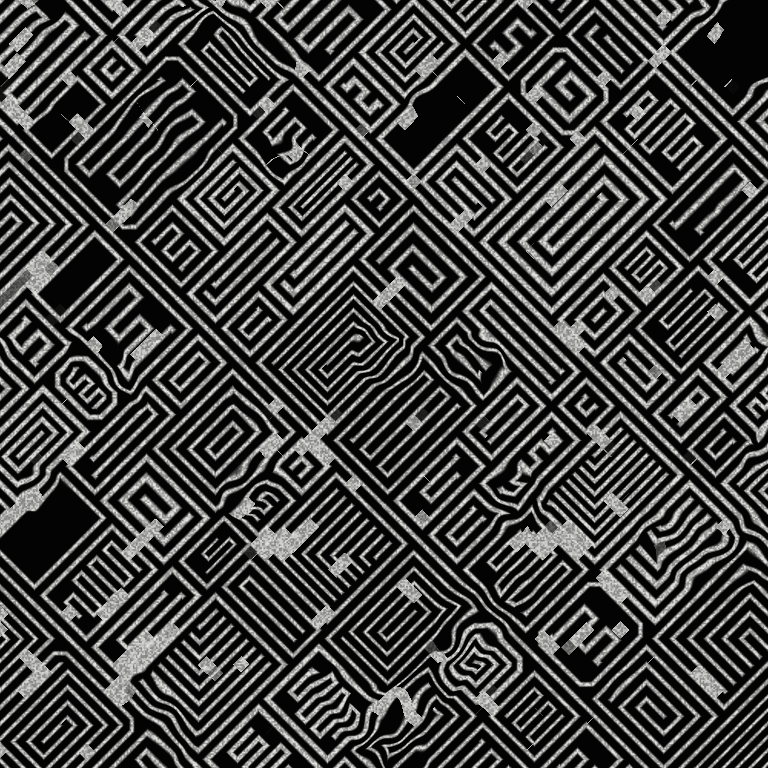
Give the GLSL for this pattern, as a WebGL 1 fragment shader.

```glsl
precision highp float;
// Diagonal labyrinth of pale grainy lines on black. The rotated plane is cut into
// strips and random rectangles; each holds a meander, spiral, nested U or rings.
// Local warping adds kinks, and noise fills some corridors with grey.
uniform vec2 u_resolution;

#define PITCHES 63.0
#define STRIP_SIZE 24.0
#define BLOCK_SIZE 21.0
#define EDGE_JITTER 8.0
#define LINE_HALF 0.178
#define SOFTNESS 0.115
#define KINK 1.5
#define VOID_SHARE 0.09
#define FILL_LEVEL 0.85
#define GRAIN_SCALE 500.0
#define INK vec3(0.89, 0.89, 0.88)
#define GROUND vec3(0.012)

float hash(vec2 p) {
  vec3 h = fract(p.xyx * 0.1031);
  h += dot(h, h.yzx + 33.33);
  return fract((h.x + h.y) * h.z);
}

float noise(vec2 p) {
  vec2 i = floor(p), f = fract(p);
  f *= f * (3.0 - 2.0 * f);
  return mix(mix(hash(i), hash(i + vec2(1, 0)), f.x),
             mix(hash(i + vec2(0, 1)), hash(i + 1.0), f.x), f.y);
}

// Jittered whole-number interval that contains x.
float edge(float i, float size, float seed) {
  return i * size + floor(EDGE_JITTER * hash(vec2(i, seed)));
}
vec2 span(float x, float size, float seed) {
  float i = floor(x / size);
  if (x < edge(i, size, seed)) i -= 1.0;
  return vec2(edge(i, size, seed), edge(i + 1.0, size, seed));
}

float ringLine(float d) { return abs(fract(d) - 0.5); }

// Hairpins that close at alternating ends, some of them set back.
float meander(vec2 p, vec2 size, float seed) {
  float g = abs(mod(p.y, 2.0) - 1.0);
  bool nearEnd = p.x < 0.5 * size.x;
  float pair = floor((nearEnd ? p.y : p.y + 1.0) * 0.5);
  float stop = 0.5;
  if (size.x > 4.0) stop += step(0.65, hash(vec2(pair, 90.0 * seed)));
  return nearEnd ? abs(max(g - 0.5, stop - p.x))
                 : abs(max(0.5 - g, p.x - size.x + stop));
}

// Distance to the nearest line of one block's filling.
float filling(vec2 p, vec2 size, float kind) {
  vec2 far = size - p;
  float sides = min(p.y, far.y);
  if (kind < 0.60) return meander(p, size, kind);
  if (kind < 0.76) {
    float shift = p.y < 0.5 * size.y ? 1.0 : 0.0;
    return ringLine(min(min(p.x, far.x + shift), sides));
  }
  if (kind < 0.86) return ringLine(min(p.x, sides));
  if (kind < 0.93) return ringLine(min(p.x, p.y));
  return ringLine(min(min(p.x, far.x), sides));
}

// Distance to the nearest line of one framed block.
float block(vec2 p, vec2 size, vec2 id) {
  vec2 e = min(p, size - p);
  float d = min(e.x, e.y);
  if (hash(id + 7.3) < 0.07) d = min(d, (e.x + e.y) * 0.707 - 0.7);
  if (d < 1.0) return abs(d - 0.5);
  if (size.x > size.y && hash(id + 21.7) < VOID_SHARE) return 1.0;
  p -= 1.0;
  size -= 2.0;
  if (hash(id + 3.1) < 0.5) p.x = size.x - p.x;
  if (hash(id + 5.9) < 0.5) p.y = size.y - p.y;
  // Whole number of lanes, at a density chosen per block.
  vec2 lanes = floor(size * mix(0.8, 1.3, hash(id + 17.6)) + 0.5);
  p *= lanes / size;
  if (lanes.y > lanes.x * 1.7 || hash(id + 9.2) < 0.08) {
    p = p.yx;
    lanes = lanes.yx;
  }
  return max(filling(p, lanes, hash(id + 13.4)), 1.4 - d);
}

void main() {
  vec2 uv = gl_FragCoord.xy / u_resolution.y;
  vec2 q = vec2(uv.x + uv.y, uv.y - uv.x) * 0.7071 * PITCHES + 137.0;

  // Kinks in small scattered zones.
  vec2 bend = vec2(noise(q * 0.5 + 40.0), noise(q * 0.5 + 90.0)) - 0.5;
  q += KINK * bend * smoothstep(0.72, 0.84, noise(q * 0.18));

  // Strips with a straight lane, then random splits of each large block.
  vec2 sx = span(q.x, STRIP_SIZE, 3.0);
  vec2 sy = span(q.y, BLOCK_SIZE, sx.x);
  vec2 lo = vec2(sx.x + 1.0, sy.x), hi = vec2(sx.y, sy.y);
  for (int k = 0; k < 5; k++) {
    vec2 size = hi - lo;
    vec2 axis = size.x > size.y * 1.6 ? vec2(1, 0) : vec2(0, 1);
    float len = dot(size, axis);
    if (len > 9.0 + 3.0 * hash(hi + 11.0)) {
      float cut = 4.0 + floor((len - 7.0) * hash(lo + float(k) * 17.0));
      if (dot(q - lo, axis) < cut) hi = mix(hi, lo + cut, axis);
      else lo += axis * cut;
    }
  }
  float dist = q.x < lo.x ? abs(q.x - sx.x - 0.5) : block(q - lo, hi - lo, lo);

  // Crisp lines and small squared grey patches.
  float soft = max(SOFTNESS, 0.6 * PITCHES / u_resolution.y);
  float halfWidth = LINE_HALF + 0.08 * (hash(lo + 31.0) - 0.5);
  float ink = 1.0 - smoothstep(halfWidth - soft, halfWidth + soft, dist);
  vec2 stair = floor(q) + smoothstep(0.42, 0.58, fract(q));
  float patches = smoothstep(FILL_LEVEL, FILL_LEVEL + 0.02, noise(stair * vec2(0.42, 0.55) + 60.0));
  ink = max(ink, 0.92 * patches);

  float grain = smoothstep(0.05, 0.95, noise(uv * GRAIN_SCALE));
  gl_FragColor = vec4(mix(GROUND, INK * (1.0 - 0.37 * grain), ink), 1.0);
}
```
